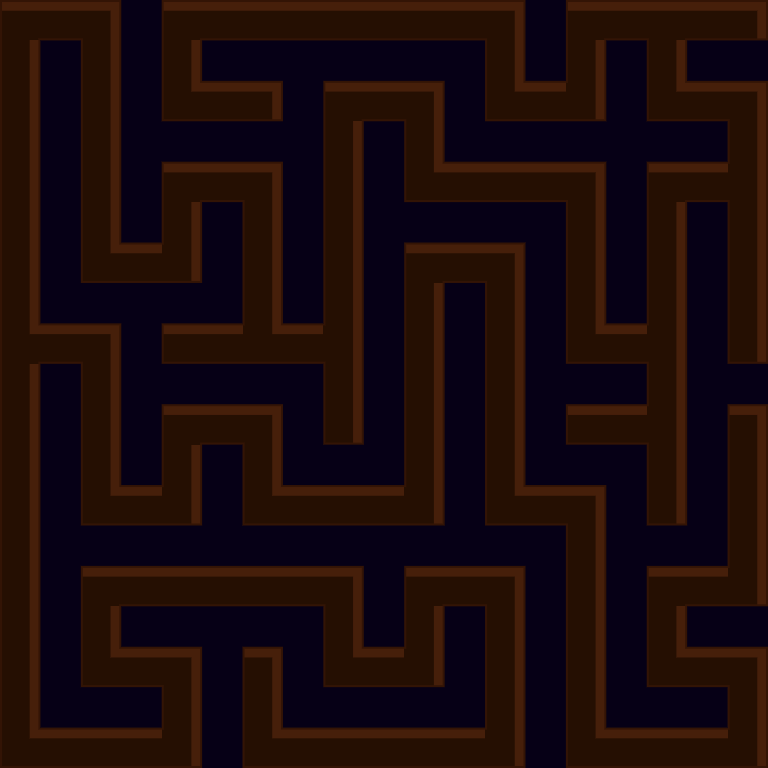
This pattern is drawn by a Shadertoy shader. Its source:

```glsl
// A maze of raised brown walls over dark corridors, lit from the upper right.
// A seeded depth-first walk links a square lattice of nodes into one tree;
// box distances to the neighbouring cells then give the rims and lit bands.

const int NODES = 10;                 // lattice nodes per side
const int CELLS = 2 * NODES - 1;      // nodes plus the links between them
const uint SEED = 2917u;              // picks the maze
const ivec2 START = ivec2(9, 4);      // node where the walk begins
const float BAND = 0.265;             // lit band width, in cells
const float RIM = 0.05;               // thin outline width, in cells

const vec3 CORRIDOR = vec3(0.025, 0.0, 0.085);
const vec3 WALL = vec3(0.147, 0.06, 0.008);
const vec3 LIT = vec3(0.275, 0.12, 0.04);
const vec3 OUTLINE = vec3(0.2, 0.08, 0.02);

const ivec2 STEP[4] = ivec2[4](ivec2(1, 0), ivec2(0, 1), ivec2(-1, 0), ivec2(0, -1));
const int UNSEEN = -1;
const int ROOT = 4;

// Direction from each node back to its parent in the tree.
int parentDir[NODES * NODES];

int nodeIndex(ivec2 n) { return n.y * NODES + n.x; }

bool inside(ivec2 p, int size) {
    return p.x >= 0 && p.y >= 0 && p.x < size && p.y < size;
}

uint hash(uint x) {
    x = (x ^ (x >> 16)) * 0x45d9f3bu;
    x = (x ^ (x >> 16)) * 0x45d9f3bu;
    return x ^ (x >> 16);
}

// Walk to random unseen neighbours, backing up at dead ends.
void growMaze() {
    for (int i = 0; i < NODES * NODES; i++) parentDir[i] = UNSEEN;
    ivec2 node = START;
    parentDir[nodeIndex(node)] = ROOT;
    int seen = 1;

    for (int i = 0; i < 2 * NODES * NODES && seen < NODES * NODES; i++) {
        uint r = hash(SEED + uint(i));
        int turn = (r & 4u) == 0u ? 1 : 3;
        bool moved = false;
        for (int k = 0; k < 4; k++) {
            int dir = (int(r & 3u) + k * turn) & 3;
            ivec2 next = node + STEP[dir];
            if (inside(next, NODES) && parentDir[nodeIndex(next)] == UNSEEN) {
                parentDir[nodeIndex(next)] = (dir + 2) & 3;
                node = next;
                seen++;
                moved = true;
                break;
            }
        }
        if (!moved) {
            int back = parentDir[nodeIndex(node)];
            if (back == ROOT) break;
            node += STEP[back];
        }
    }
}

// Even cells are nodes, mixed cells are links, odd cells are corridor.
bool isWall(ivec2 cell) {
    if (!inside(cell, CELLS)) return false;
    ivec2 odd = cell & 1;
    if (odd.x + odd.y == 0) return true;
    if (odd.x + odd.y == 2) return false;
    ivec2 node = cell / 2;
    int dir = odd.y;
    return parentDir[nodeIndex(node)] == dir
        || parentDir[nodeIndex(node + STEP[dir])] == dir + 2;
}

// One-pixel-wide soft step: 1 where x is above the edge.
float above(float edge, float x, float pixel) {
    return clamp((x - edge) / pixel + 0.5, 0.0, 1.0);
}

void mainImage(out vec4 fragColor, in vec2 fragCoord) {
    float scale = float(CELLS) / iResolution.y;
    vec2 p = fragCoord * scale;
    ivec2 cell = ivec2(floor(p));
    vec2 f = fract(p);

    growMaze();
    bool solid = isWall(cell);

    // Box distance to the nearest edge, and to edges facing the light.
    float edgeDist = 1.0;
    float lightDist = 1.0;
    for (int y = -1; y <= 1; y++) {
        for (int x = -1; x <= 1; x++) {
            ivec2 side = ivec2(x, y);
            if (isWall(cell + side) == solid) continue;
            vec2 o = vec2(side);
            vec2 gap = abs(o) * (0.5 - (f - 0.5) * o);
            float d = max(gap.x, gap.y);
            edgeDist = min(edgeDist, d);
            if (x >= 0 && y >= 0) lightDist = min(lightDist, d);
        }
    }
    float signedDist = solid ? edgeDist : -edgeDist;

    // Layer the wall face, lit band and rim over the corridor.
    vec3 face = mix(LIT, WALL, above(BAND, lightDist, scale));
    face = mix(OUTLINE, face, above(RIM, edgeDist, scale));
    fragColor = vec4(mix(CORRIDOR, face, above(0.0, signedDist, scale)), 1.0);
}
```
